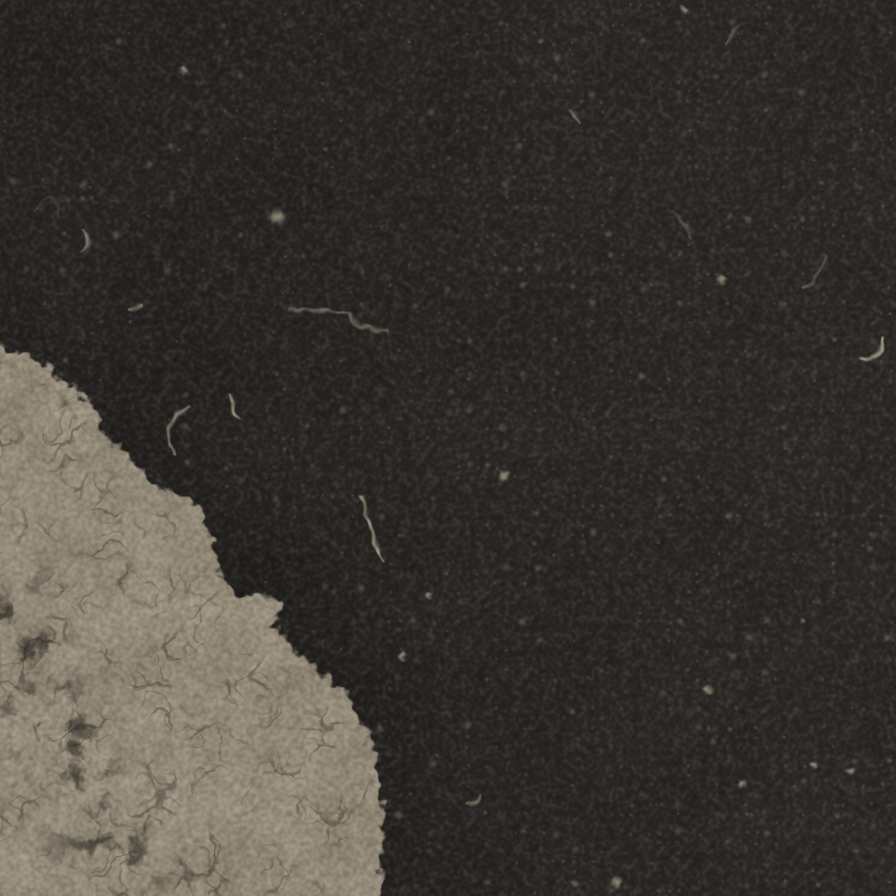
Write a Shadertoy shader that draws this texture.

```glsl
const int EDGE_COUNT = 21;
const vec2 TORN_EDGE[EDGE_COUNT] = vec2[](
    vec2(-0.3, 0.63), vec2(0.0, 0.616), vec2(0.04, 0.602), vec2(0.065, 0.582), vec2(0.096, 0.557),
    vec2(0.124, 0.506), vec2(0.156, 0.477), vec2(0.195, 0.448), vec2(0.228, 0.427), vec2(0.241, 0.375),
    vec2(0.26, 0.333), vec2(0.29, 0.338), vec2(0.313, 0.325), vec2(0.303, 0.301), vec2(0.345, 0.258),
    vec2(0.384, 0.232), vec2(0.416, 0.168), vec2(0.427, 0.1), vec2(0.424, 0.0), vec2(0.42, -0.3), vec2(-0.3));

// Position and radius of the larger specks
const int SPECK_COUNT = 12;
const vec3 SPECKS[SPECK_COUNT] = vec3[](
    vec3(0.31, 0.758, 0.012), vec3(0.205, 0.922, 0.007), vec3(0.806, 0.688, 0.007), vec3(0.789, 0.23, 0.008),
    vec3(0.828, 0.126, 0.007), vec3(0.949, 0.14, 0.007), vec3(0.688, 0.015, 0.009), vec3(0.908, 0.147, 0.006),
    vec3(0.562, 0.469, 0.008), vec3(0.479, 0.336, 0.006), vec3(0.449, 0.268, 0.007), vec3(0.763, 0.99, 0.006));

vec2 hash2(vec2 p) {
    vec3 q = fract(vec3(p.xyx) * vec3(0.1031, 0.103, 0.0973));
    q += dot(q, q.yzx + 33.33);
    return fract((q.xx + q.yz) * q.zy);
}

float gradientNoise(vec2 p) {
    vec2 i = floor(p), f = fract(p);
    vec2 u = f * f * f * (f * (f * 6.0 - 15.0) + 10.0);
    vec4 corner;
    for (int k = 0; k < 4; k++) {
        vec2 o = vec2(k & 1, k >> 1);
        float a = 6.2832 * hash2(i + o + 57.0).x;
        corner[k] = dot(vec2(cos(a), sin(a)), f - o);
    }
    return mix(mix(corner.x, corner.y, u.x), mix(corner.z, corner.w, u.x), u.y);
}

float fbm(vec2 p) {
    float sum = 0.0, amp = 0.5;
    for (int k = 0; k < 4; k++) {
        sum += amp * gradientNoise(p);
        p = mat2(1.6, 1.2, -1.2, 1.6) * p + 7.3;
        amp *= 0.5;
    }
    return sum;
}

float segmentDistance(vec2 p, vec2 a, vec2 b) {
    vec2 d = b - a;
    return length(p - a - d * clamp(dot(p - a, d) / dot(d, d), 0.0, 1.0));
}

float polygonDistance(vec2 p) {
    float d = 10.0, side = 1.0;
    for (int i = 0; i < EDGE_COUNT; i++) {
        vec2 a = TORN_EDGE[i], b = TORN_EDGE[(i + 1) % EDGE_COUNT];
        d = min(d, segmentDistance(p, a, b));
        if ((a.y > p.y) != (b.y > p.y) && p.x < mix(a.x, b.x, (p.y - a.y) / (b.y - a.y))) side = -side;
    }
    return side * d;
}

float softDot(float d, float radius) { return 1.0 - smoothstep(0.0, radius, d); }

// Tapered arc; bend pushes its middle sideways
float fibre(vec2 p, vec2 a, vec2 b, float bend, float strength) {
    vec2 c = 0.5 * (a + b) + bend * vec2(a.y - b.y, b.x - a.x), last = a;
    float cover = 0.0;
    for (int i = 1; i <= 8; i++) {
        float t = float(i) / 8.0;
        vec2 next = mix(mix(a, c, t), mix(c, b, t), t);
        cover = max(cover, softDot(segmentDistance(p, last, next), 0.0028 + 0.0016 * sin(3.1 * t)));
        last = next;
    }
    return cover * strength;
}

float scatteredDust(vec2 p, float cells, float density) {
    vec2 id = floor(p * cells), f = fract(p * cells);
    vec2 r = hash2(id + cells), s = hash2(id + cells * 3.0 + 11.0);
    float d = length(f - 0.35 - 0.3 * r);
    return softDot(d, 0.22 + 0.13 * s.x) * step(hash2(id + 91.0).y, density) * (0.25 + 0.75 * s.y * s.y);
}

float looseFibres(vec2 p) {
    p += 0.005 * vec2(gradientNoise(p * 70.0), gradientNoise(p * 70.0 + 40.0));
    float f = fibre(p, vec2(0.325, 0.655), vec2(0.39, 0.648), 0.05, 0.55);
    f = max(f, fibre(p, vec2(0.39, 0.648), vec2(0.431, 0.631), -0.25, 0.6));
    f = max(f, fibre(p, vec2(0.212, 0.547), vec2(0.195, 0.493), -0.5, 0.75));
    f = max(f, fibre(p, vec2(0.257, 0.56), vec2(0.266, 0.533), -0.13, 1.0));
    f = max(f, fibre(p, vec2(0.403, 0.446), vec2(0.428, 0.374), -0.04, 0.95));
    f = max(f, fibre(p, vec2(0.986, 0.622), vec2(0.96, 0.599), 0.5, 0.95));
    f = max(f, fibre(p, vec2(0.093, 0.743), vec2(0.092, 0.721), 0.6, 0.75));
    f = max(f, fibre(p, vec2(0.922, 0.714), vec2(0.897, 0.678), 0.18, 0.4));
    f = max(f, fibre(p, vec2(0.04, 0.765), vec2(0.066, 0.758), 1.3, 0.25));
    f = max(f, fibre(p, vec2(0.635, 0.877), vec2(0.647, 0.863), 0.0, 0.6));
    f = max(f, fibre(p, vec2(0.75, 0.762), vec2(0.772, 0.736), 0.2, 0.35));
    f = max(f, fibre(p, vec2(0.823, 0.972), vec2(0.81, 0.95), 0.0, 0.4));
    f = max(f, fibre(p, vec2(0.144, 0.654), vec2(0.159, 0.659), 0.0, 0.7));
    f = max(f, fibre(p, vec2(0.521, 0.103), vec2(0.534, 0.112), -0.55, 0.6));
    return f * (0.9 + 0.7 * gradientNoise(p * 95.0));
}

vec3 darkGround(vec2 p, float grain, float edge) {
    float lightSide = smoothstep(0.1, 1.0, p.x + 0.15 * p.y), cloud = fbm(p * 7.0 + 3.0);
    vec3 color = mix(vec3(0.148, 0.143, 0.133), vec3(0.168, 0.156, 0.145), lightSide);
    color += 0.025 * cloud + 0.05 * grain + 0.06 * max(grain, 0.0) - 0.012 * softDot(edge, 0.1);
    float density = clamp(0.1 + 0.25 * lightSide + 0.5 * cloud, 0.02, 0.5);
    float dust = 0.26 * scatteredDust(p, 93.0, density) + 0.34 * scatteredDust(p + 0.37, 51.0, density * 0.6);
    vec2 ragged = p + 0.004 * vec2(gradientNoise(p * 130.0), gradientNoise(p * 130.0 + 23.0));
    for (int i = 0; i < SPECK_COUNT; i++)
        dust = max(dust, 0.75 * softDot(length(ragged - SPECKS[i].xy), SPECKS[i].z));
    return mix(color, vec3(0.66, 0.62, 0.54), max(dust, 0.85 * looseFibres(p)));
}

vec3 palePaper(vec2 p, float grain, float edge) {
    float tone = 0.5 + 0.8 * fbm(p * 14.0) + 0.85 * grain;
    vec3 color = mix(vec3(0.51, 0.47, 0.405), vec3(0.635, 0.6, 0.53), tone);
    vec2 warped = p + 0.016 * vec2(fbm(p * 45.0), fbm(p * 45.0 + 19.0));
    float crack = softDot(abs(gradientNoise(warped * 21.0)), 0.06) + 0.7 * softDot(abs(gradientNoise(warped * 37.0 + 9.0)), 0.09);
    crack *= smoothstep(-0.15, 0.3, gradientNoise(p * 19.0 + 31.0)) * smoothstep(0.0, 0.03, -edge);
    // Worn hollows along the left
    float hollow = softDot(segmentDistance(p, vec2(0.0, 0.32), vec2(0.13, 0.04)), 0.09);
    hollow *= smoothstep(0.0, 0.24, fbm(warped * 27.0 + 5.0));
    return color * (1.0 - 0.26 * min(crack, 1.0)) * (1.0 - 0.5 * hollow);
}

void mainImage(out vec4 fragColor, in vec2 fragCoord) {
    vec2 p = fragCoord / iResolution.xy, turned = mat2(0.8, 0.6, -0.6, 0.8) * p + 2.0;
    float grain = 0.75 * gradientNoise(turned * 185.0) + 0.5 * gradientNoise(p * 105.0) + 0.3 * gradientNoise(turned * 55.0);
    float edge = polygonDistance(p) + 0.02 * fbm(p * 40.0) + 0.007 * gradientNoise(turned * 105.0);
    float ground = smoothstep(-0.003, 0.003, edge);
    fragColor = vec4(mix(palePaper(p, grain, edge), darkGround(p, grain, edge), ground), 1.0);
}
```
